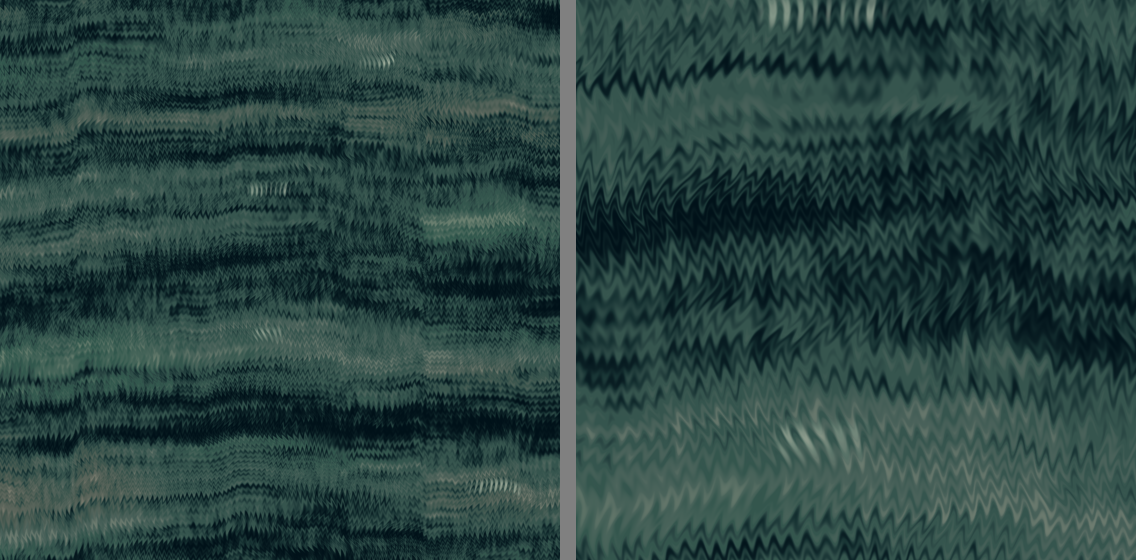
Left, the full canvas; right, a detail of the centre.
Write a WebGL 1 fragment shader that draws this texture.

```glsl
precision highp float;
// Dark teal horizontal strata, combed by fine vertical teeth and offset in blocks.
uniform vec2 u_resolution;

const float TAU = 6.2831853;
const float BAND_COUNT = 4.0;      // broad dark bands over the height
const float BAND_WEIGHT = 0.88;
const float TONE_GAIN = 1.6;
const float BLOCK_COUNT = 5.0;     // columns that shift up or down together
const float BLOCK_SHIFT = 0.045;
const float DRIFT = 0.022;         // slow bending of the layers
const float TOOTH_COUNT = 116.0;   // teeth over the width
const float TOOTH_MIN = 0.0015;
const float TOOTH_MAX = 0.0070;
const float TOOTH_SHADE = 0.20;
const float STREAK_SHADE = 0.34;
const float RIPPLE_COUNT = 88.0;   // echoing thin lines over the height
const float RIPPLE_SHADE = 0.50;
const int GLINT_COUNT = 4;
const int AA = 2;                  // samples per side
const float AA_SPREAD = 1.3;       // sample spread in pixels

const vec3 ABYSS = vec3(0.00, 0.065, 0.095);
const vec3 INK = vec3(0.035, 0.115, 0.135);
const vec3 DEEP = vec3(0.09, 0.20, 0.20);
const vec3 TEAL = vec3(0.155, 0.265, 0.255);
const vec3 SAGE = vec3(0.21, 0.333, 0.305);
const vec3 MIST = vec3(0.30, 0.39, 0.36);
const vec3 PALE = vec3(0.45, 0.50, 0.45);
const vec3 GLINT = vec3(0.82, 0.85, 0.76);
const vec3 WARM_SHIFT = vec3(0.075, 0.015, 0.005);
const vec3 GREEN_SHIFT = vec3(-0.02, 0.012, -0.005);

float hash(vec2 p) {
  vec3 q = fract(vec3(p.xyx) * 0.1031);
  q += dot(q, q.yzx + 33.33);
  return fract((q.x + q.y) * q.z);
}

float noise(vec2 p) {
  vec2 i = floor(p);
  vec2 f = fract(p);
  f = f * f * (3.0 - 2.0 * f);
  return mix(mix(hash(i), hash(i + vec2(1.0, 0.0)), f.x),
             mix(hash(i + vec2(0.0, 1.0)), hash(i + vec2(1.0, 1.0)), f.x), f.y);
}

// Noise scaled to zero mean and unit deviation.
float grain(vec2 p) {
  return (noise(p) - 0.5) / 0.2145;
}

// Plateaus with short ramps between neighbouring blocks.
float blockLevel(float x) {
  float t = x * BLOCK_COUNT + 0.25 * sin(x * 9.0) + 7.0;
  float i = floor(t);
  return mix(hash(vec2(i, 3.0)), hash(vec2(i + 1.0, 3.0)),
             smoothstep(0.8, 1.0, fract(t))) - 0.5;
}

// Wave across the columns; its phase wanders so that the teeth lean.
float toothWave(vec2 p) {
  float lean = 2.0 * noise(p * vec2(7.0, 26.0) + 40.0) + 1.2 * noise(p * vec2(24.0, 44.0));
  float wave = sin(TAU * (TOOTH_COUNT * p.x + lean));
  return wave + 1.4 * (noise(p * vec2(150.0, 30.0)) - 0.5);
}

// Palette placed so that each tone covers its share of the area.
vec3 ramp(float u) {
  vec3 c = mix(ABYSS, INK, smoothstep(0.0, 0.11, u));
  c = mix(c, DEEP, clamp((u - 0.11) / 0.13, 0.0, 1.0));
  c = mix(c, TEAL, clamp((u - 0.24) / 0.20, 0.0, 1.0));
  c = mix(c, SAGE, clamp((u - 0.44) / 0.22, 0.0, 1.0));
  c = mix(c, MIST, clamp((u - 0.79) / 0.18, 0.0, 1.0));
  return mix(c, PALE, clamp((u - 0.96) / 0.04, 0.0, 1.0));
}

vec3 strata(vec2 p) {
  // Displace the layers: blocks, slow drift, then teeth.
  float level = blockLevel(p.x);
  float wave = toothWave(p);
  float reach = mix(TOOTH_MIN, TOOTH_MAX, noise(p * vec2(9.0, 17.0) + 70.0));
  float bend = DRIFT * (noise(p * vec2(5.0, 3.0) + 11.0) - 0.5)
             + 0.010 * (noise(p * vec2(28.0, 7.0) + 23.0) - 0.5);
  vec2 q = vec2(p.x + 0.3 * level, p.y + BLOCK_SHIFT * level + bend + reach * wave);

  // Sum broad bands and ever thinner, long layers.
  float tone = -BAND_WEIGHT * cos(TAU * BAND_COUNT * q.y);
  tone += 0.54 * grain(q * vec2(2.0, 13.0) + 5.0);
  tone += 0.36 * grain(q * vec2(3.5, 31.0) + 17.0);
  tone += 0.28 * grain(q * vec2(6.0, 62.0) + 29.0);
  tone += 0.36 * grain(q * vec2(10.0, 108.0) + 53.0);

  // Weave: echoing ripples, shaded teeth and short upright streaks.
  float echo = RIPPLE_COUNT * q.y + 2.5 * noise(q * vec2(4.0, 18.0) + 83.0);
  float weave = noise(p * vec2(7.0, 15.0) + 37.0);
  tone += RIPPLE_SHADE * mix(0.4, 1.4, weave) * sin(TAU * echo);
  tone += TOOTH_SHADE * wave;
  tone += STREAK_SHADE * mix(1.4, 0.5, weave) * grain(vec2(p.x * 170.0, q.y * 62.0));
  float share = 1.0 / (1.0 + exp(-TONE_GAIN * tone));
  vec3 color = ramp(share);

  // Brownish grey and greener stains on the lighter layers.
  float light = smoothstep(0.45, 0.85, share);
  float stain = noise(q * vec2(2.2, 9.0) + 91.0);
  color += WARM_SHIFT * light * smoothstep(0.58, 0.9, stain);
  color += GREEN_SHIFT * light * (1.0 - smoothstep(0.2, 0.55, stain));

  // A few pale combed glints.
  for (int i = 0; i < GLINT_COUNT; i++) {
    float k = float(i);
    vec2 center = vec2(hash(vec2(k, 12.0)), (k + 0.55) / BAND_COUNT);
    vec2 size = vec2(mix(0.025, 0.065, hash(vec2(k, 31.0))), 0.015);
    vec2 d = abs(vec2(p.x, q.y) - center) / size;
    float patchMask = (1.0 - smoothstep(0.75, 1.0, d.x)) * (1.0 - smoothstep(0.2, 1.0, d.y));
    float comb = smoothstep(-0.5, 1.0, wave) * (0.2 + 0.8 * noise(q * vec2(30.0, 95.0)));
    color = mix(color, GLINT, patchMask * comb);
  }
  return color;
}

void main() {
  vec3 sum = vec3(0.0);
  for (int j = 0; j < AA; j++) {
    for (int i = 0; i < AA; i++) {
      vec2 offset = (vec2(float(i), float(j)) + 0.5) / float(AA) - 0.5;
      sum += strata((gl_FragCoord.xy + AA_SPREAD * offset) / u_resolution.y);
    }
  }
  gl_FragColor = vec4(sum / float(AA * AA), 1.0);
}
```
